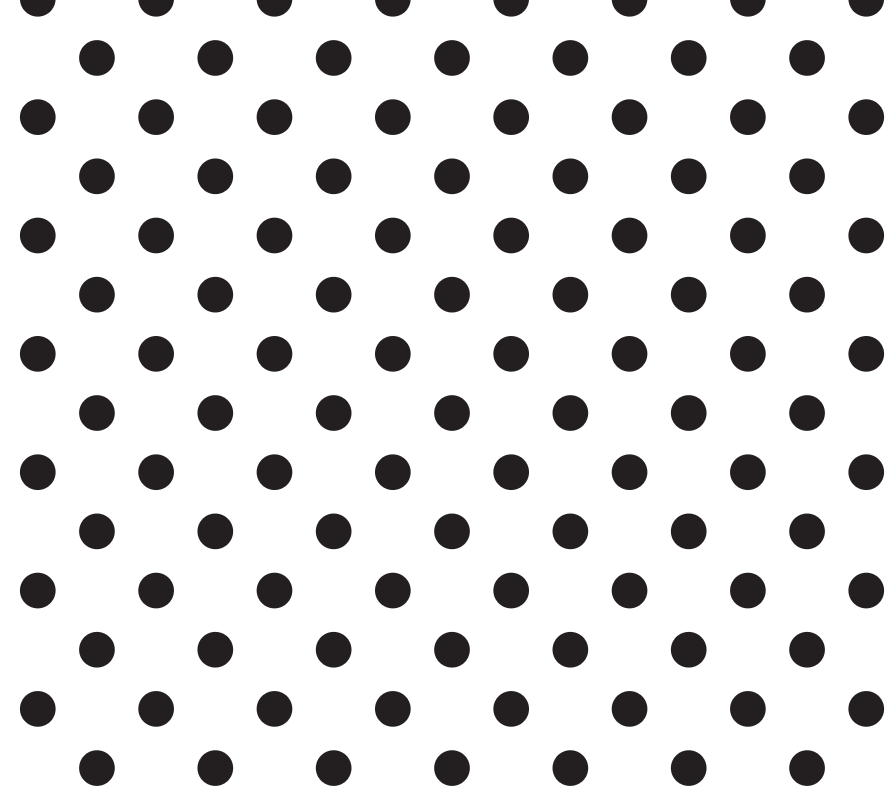
A WebGL 2 fragment shader for this pattern:

```glsl
#version 300 es
precision highp float;
// Black polka dots on white in staggered rows.
// Two identical square grids, offset by half a cell, each give the distance
// to their nearest dot centre; the smaller one draws the disc.

uniform vec2 u_resolution;
out vec4 fragColor;

// Lengths are fractions of the canvas width.
const float PITCH = 0.13209;               // spacing of dots within a row
const float DOT_RADIUS = 0.0199;
const vec2 FIRST_DOT = vec2(0.1082, 0.0267); // centre of a lower-left dot
const vec3 PAPER = vec3(1.0);
const vec3 INK = vec3(0.137, 0.122, 0.125);

// Distance to the nearest point of a square grid with the given spacing.
float gridDistance(vec2 p, float spacing) {
    vec2 cell = p / spacing;
    return length(cell - floor(cell + 0.5)) * spacing;
}

void main() {
    vec2 p = gl_FragCoord.xy / u_resolution.x - FIRST_DOT;
    float pixel = 1.0 / u_resolution.x;

    // Staggered lattice: the grid and its half-cell shifted copy
    float centreDistance = min(gridDistance(p, PITCH),
                               gridDistance(p + 0.5 * PITCH, PITCH));

    // Disc with an edge one pixel wide
    float edge = centreDistance - DOT_RADIUS;
    float coverage = clamp(0.5 - edge / pixel, 0.0, 1.0);

    fragColor = vec4(mix(PAPER, INK, coverage), 1.0);
}
```
